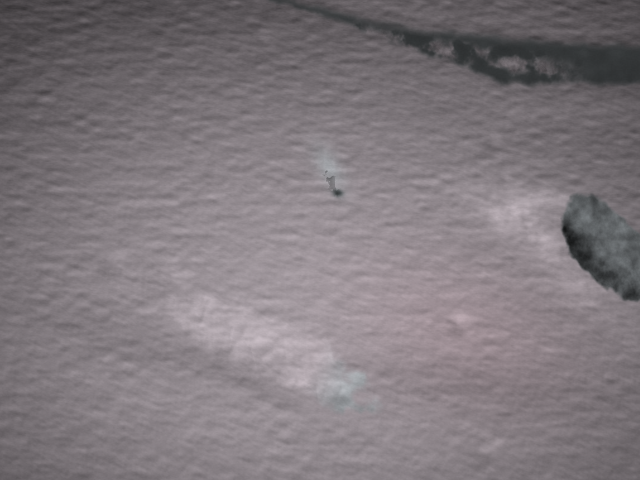
Reproduce this texture procedurally as a Shadertoy shader.

```glsl
float hash(vec2 p) {
    return fract(sin(dot(p, vec2(127.1, 311.7))) * 43758.5453);
}

float noise(vec2 p) {
    vec2 i = floor(p), f = fract(p);
    f = f * f * (3.0 - 2.0 * f);
    return mix(mix(hash(i), hash(i + vec2(1, 0)), f.x),
               mix(hash(i + vec2(0, 1)), hash(i + vec2(1, 1)), f.x), f.y);
}

float fbm(vec2 p) {
    float sum = 0.0, amp = 0.5;
    for (int i = 0; i < 4; i++) {
        sum += amp * noise(p);
        p = mat2(1.6, 1.2, -1.2, 1.6) * p + 7.3;
        amp *= 0.5;
    }
    return sum;
}

// Position relative to a centre, with the x axis turned to an angle
vec2 local(vec2 p, vec2 centre, float angle) {
    vec2 d = p - centre, along = vec2(cos(angle), sin(angle));
    return vec2(dot(d, along), dot(d, vec2(-along.y, along.x)));
}

float blob(vec2 p, vec2 centre, float angle, vec2 radius) {
    vec2 d = local(p, centre, angle) / radius;
    return exp(-dot(d, d));
}

// Pitted crust, with coarser grains toward the viewer
float crust(vec2 p) {
    vec2 q = vec2(p.x + 0.25 * p.y, p.y * (1.0 + 0.3 * p.y));
    return fbm(q * vec2(34, 52));
}

// Rounded clods strewn along the footprint
float clods(vec2 p) {
    vec2 q = local(p, vec2(0.555, 0.27), -0.42);
    q += 0.02 * (vec2(noise(p * 30.0), noise(p * 30.0 + 9.0)) - 0.5);
    float h = 0.0;
    for (int i = 0; i < 14; i++) {
        float k = float(i);
        vec2 c = vec2(-0.19 + 0.029 * k, 0.075 * (hash(vec2(k, 3)) - 0.5));
        float r = 0.026 + 0.028 * hash(vec2(k, 8));
        h = max(h, r * smoothstep(1.0, 0.0, length(q - c) / r));
    }
    return h + 0.012 * fbm(p * 35.0);
}

void mainImage(out vec4 fragColor, in vec2 fragCoord) {
    vec2 p = fragCoord / iResolution.y;
    vec2 lamp = vec2(-0.004, 0.008);
    float rough = fbm(p * 28.0) - 0.47;
    float fine = fbm(p * 75.0) - 0.47;

    // Pool of light and broad drifts
    vec2 fall = p - vec2(0.66, 0.33);
    float light = 0.61 * exp(-0.65 * fall.x * fall.x - 1.3 * fall.y * fall.y);
    light += 0.035 * (fbm(p * vec2(3, 5)) - 0.47);
    light -= 0.05 * blob(p, vec2(0.3, 0.27), -0.35, vec2(0.22, 0.045));
    light -= 0.05 * blob(p, vec2(0.95, 0.2), -0.12, vec2(0.28, 0.05));
    light += 0.17 * (crust(p) - crust(p + lamp));

    // Small loose lumps, each with a shaded underside
    vec4 lumps[7] = vec4[7](vec4(0.24, 0.46, 0.022, 0.06), vec4(0.365, 0.42, 0.026, 0.08),
        vec4(0.963, 0.338, 0.022, 0.09), vec4(1.02, 0.065, 0.028, 0.06),
        vec4(1.03, 0.71, 0.018, 0.06), vec4(0.555, 0.925, 0.018, 0.05),
        vec4(1.06, 0.64, 0.013, 0.06));
    for (int i = 0; i < 7; i++) {
        vec2 c = lumps[i].xy, r = lumps[i].z * vec2(1.0, 0.75);
        vec2 q = p + 0.025 * rough;
        light += lumps[i].w * (blob(q, c, -0.3, r) - 0.7 * blob(q, c - vec2(0.015, 0.016), -0.3, r));
    }

    // Footprint
    vec2 foot = local(p, vec2(0.555, 0.27), -0.42) / vec2(0.225, 0.068);
    float print = smoothstep(1.12, 0.82, length(foot) + 0.7 * rough);
    light -= 0.06 * blob(p, vec2(0.51, 0.205), -0.47, vec2(0.17, 0.018));
    light += print * (0.065 + 3.2 * (clods(p) - clods(p + lamp)) + 0.06 * fine);
    light -= 0.07 * print * smoothstep(-0.35, -0.9, foot.y + rough);

    // Heaped rim and hollow on the right
    light += (0.1 + 0.25 * rough) * blob(p, vec2(1.06, 0.555), -0.45, vec2(0.11, 0.04));
    light += (0.09 + 0.2 * rough) * blob(p, vec2(1.19, 0.43), -0.75, vec2(0.16, 0.04));
    light += (0.09 + 0.2 * rough) * blob(p, vec2(1.15, 0.585), -0.15, vec2(0.09, 0.025));
    vec2 pit = local(p, vec2(1.276, 0.479), -0.8) / vec2(0.135, 0.068);
    float hollow = smoothstep(1.06, 0.92, length(pit) + 0.4 * rough);
    light = mix(light, 0.39 + 0.25 * rough + 0.2 * fine, hollow);
    light -= hollow * 0.13 * smoothstep(0.0, -0.8, pit.y + rough);
    light -= hollow * 0.16 * blob(p, vec2(1.178, 0.514), -1.0, vec2(0.035, 0.017));

    // Narrow poke hole in the middle
    float poke = blob(p, vec2(0.686, 0.65), -1.08, vec2(0.052, 0.024));
    light += poke * (0.1 + 0.15 * fine);
    float speck = smoothstep(0.02, 0.12, fine) * blob(p, vec2(0.685, 0.632), -1.1, vec2(0.035, 0.012));
    float tip = blob(p + 0.01 * rough, vec2(0.704, 0.598), -0.3, vec2(0.011, 0.007));
    light -= 0.22 * speck + 0.28 * tip;

    // Rutted track across the upper right
    float lower = max(1.0 - 0.362 * (p.x - 0.573), 0.825) + 0.025 * rough;
    float upper = 0.892 + 0.108 * exp(-3.2 * (p.x - 0.608)) + 0.02 * rough;
    float track = smoothstep(lower - 0.006, lower + 0.012, p.y) * smoothstep(upper + 0.012, upper - 0.012, p.y);
    light += 0.045 * smoothstep(upper, upper + 0.03, p.y);
    light += 0.035 * smoothstep(0.06, 0.0, abs(p.y - lower + 0.05)) * smoothstep(0.8, 1.1, p.x);
    float rubble = smoothstep(0.03, 0.006, abs(p.y - 0.93 + 0.18 * (p.x - 0.76) + 0.06 * rough));
    rubble *= smoothstep(0.66, 0.76, p.x) * smoothstep(1.25, 1.12, p.x) * smoothstep(-0.14, 0.08, rough);
    light = mix(light, 0.215 + 0.08 * rough + rubble * (0.14 + 0.3 * fine), track);

    // Warm snow, cool hollows, sensor grain
    vec3 tint = vec3(1.03, 0.975, 1.01);
    tint += vec3(0.03, -0.015, -0.01) * blob(p, vec2(0.98, 0.3), -0.3, vec2(0.25, 0.16));
    float cool = clamp(0.8 * hollow + 0.6 * poke + tip + 0.9 * track * (1.0 - rubble), 0.0, 1.0);
    cool = max(cool, 0.7 * print * smoothstep(0.4, 0.9, foot.x));
    tint = mix(tint, vec3(0.95, 1.01, 1.03), cool);
    light += 0.012 * (noise(p * 380.0) - 0.5);
    fragColor = vec4(clamp(light * tint, 0.0, 1.0), 1.0);
}
```
